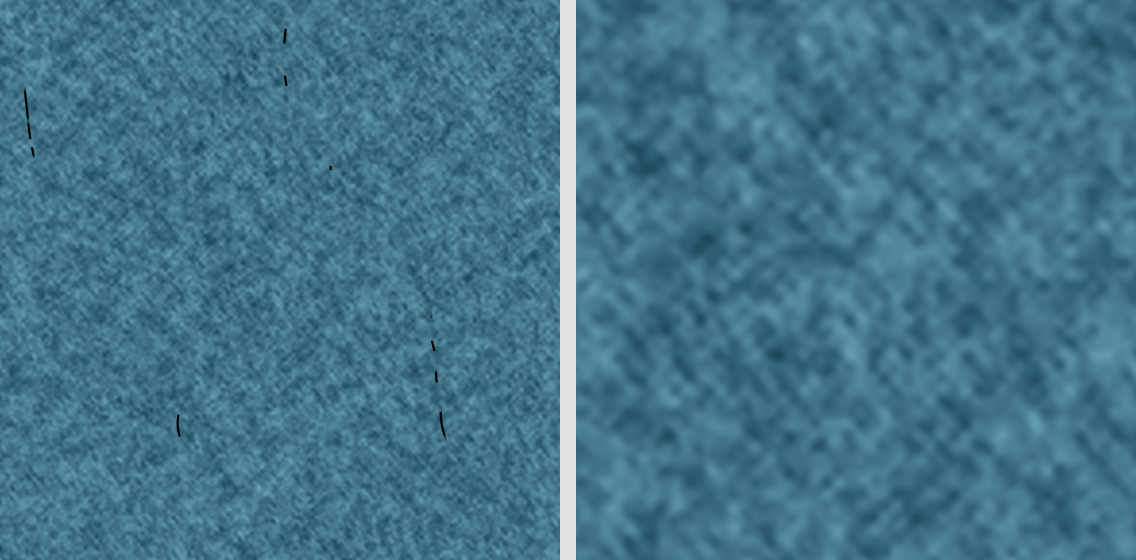
Left: the whole. Right: its middle third, enlarged.
Give the GLSL for this texture, as a three.js fragment shader.

```glsl
#define BASE_COLOR vec3(0.257, 0.454, 0.534)
#define COLOR_SWING vec3(0.108, 0.130, 0.130)
#define CRACK_COLOR vec3(0.015, 0.025, 0.03)
#define GRAIN_FREQ 145.0
#define STREAK_FREQ vec2(62.0, 150.0)
#define MOTTLE_FREQ 42.0
#define CRACKS 5
#define CRACK_LENGTH 0.16
#define CRACK_WIDTH 0.0023
#define DASH_FREQ 55.0

varying vec2 vUv;

float hash(vec2 p) {
  return fract(sin(dot(p, vec2(127.1, 311.7))) * 43758.55);
}

// Smooth value noise from 0 to 1
float noise(vec2 p) {
  vec2 cell = floor(p);
  vec2 f = fract(p);
  f = f * f * (3.0 - 2.0 * f);
  float low = mix(hash(cell), hash(cell + vec2(1.0, 0.0)), f.x);
  float high = mix(hash(cell + vec2(0.0, 1.0)), hash(cell + vec2(1.0, 1.0)), f.x);
  return mix(low, high, f.y);
}

float signedNoise(vec2 p) {
  return 2.0 * noise(p) - 1.0;
}

// Noise stretched along a unit direction
float streaks(vec2 p, vec2 along) {
  vec2 across = vec2(-along.y, along.x);
  return signedNoise(vec2(dot(p, along), dot(p, across)) * STREAK_FREQ + 37.0);
}

// Fine grain, crossing diagonal fibres and broad mottling
float fabric(vec2 p) {
  float g = 0.50 * signedNoise(p * GRAIN_FREQ);
  g += 0.58 * streaks(p, vec2(0.64, -0.77));
  g += 0.38 * streaks(p + 3.0, vec2(0.71, 0.71));
  g += 0.30 * signedNoise(p * MOTTLE_FREQ + 11.0);
  g += 0.13 * signedNoise(p * 12.0 + 5.0);
  return g;
}

// Thin, bent, broken line; later ones are shorter
float crack(vec2 p, float i) {
  vec2 center = fract(vec2(0.51, 0.86) + i * vec2(0.27, 0.46));
  float halfLength = CRACK_LENGTH * exp(-0.22 * i * i);
  float dy = p.y - center.y;
  float t = abs(dy) / halfLength;
  float tilt = -0.04 - 0.10 * hash(vec2(i, 3.0));
  float bend = 0.8 * hash(vec2(i, 8.0));
  float wobble = 0.003 * signedNoise(vec2(p.y * 25.0, i + 20.0));
  float dx = abs(p.x - center.x - tilt * dy - bend * dy * dy - wobble);

  float gap = 0.62 - 0.1 * i;
  float dash = noise(vec2(p.y * DASH_FREQ, i + 50.0)) + 0.2 * (1.0 - t) - gap;
  float ink = smoothstep(0.0, 0.15, dash) * (1.0 - smoothstep(0.8, 1.0, t));
  return ink * (1.0 - smoothstep(0.4 * CRACK_WIDTH, 1.4 * CRACK_WIDTH, dx));
}

void main() {
  vec3 color = BASE_COLOR + COLOR_SWING * fabric(vUv);

  float ink = 0.0;
  for (int i = 0; i < CRACKS; i++) {
    ink = max(ink, crack(vUv, float(i)));
  }
  gl_FragColor = vec4(mix(color, CRACK_COLOR, ink), 1.0);
}
```
